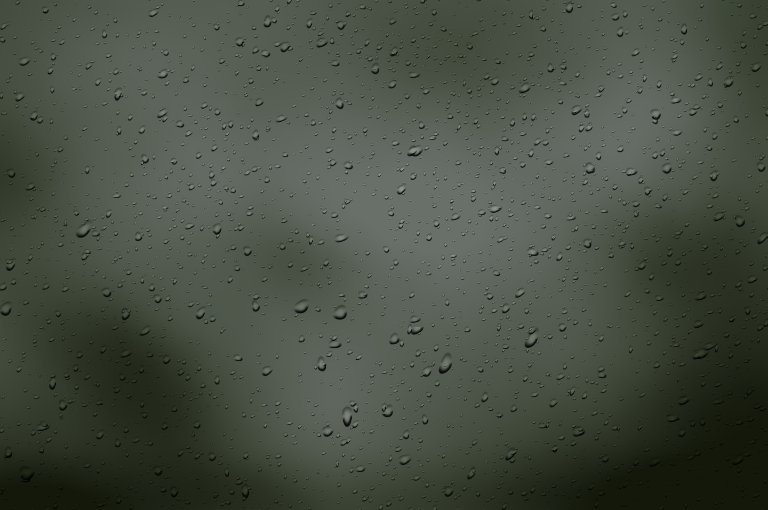
A Shadertoy shader for this texture:

```glsl
// Rain drops on a window in front of a blurred, gloomy green-grey landscape.
// Soft blobs warped by noise form the backdrop; jittered grids of several
// sizes scatter tilted drops, each with a dark lower rim and a pale core.

const vec3 SHADOW_GREEN = vec3(0.075, 0.095, 0.045);
const vec3 MOSS_GREEN = vec3(0.245, 0.282, 0.222);
const vec3 MIST_GREY = vec3(0.405, 0.432, 0.405);

float hash(vec2 p) {
    vec3 q = fract(vec3(p.xyx) * 0.1031);
    q += dot(q, q.yzx + 33.33);
    return fract((q.x + q.y) * q.z);
}

vec2 hash2(vec2 p) {
    return vec2(hash(p + 17.3), hash(p + 71.9));
}

float noise(vec2 p) {
    vec2 i = floor(p), f = fract(p);
    f = f * f * (3.0 - 2.0 * f);
    vec2 e = vec2(0.0, 1.0);
    return mix(mix(hash(i), hash(i + e.yx), f.x),
               mix(hash(i + e.xy), hash(i + e.yy), f.x), f.y);
}

float fbm(vec2 p) {
    float sum = 0.0, amp = 0.5;
    for (int k = 0; k < 4; k++) {
        sum += amp * noise(p);
        p = p * 2.03 + 9.7;
        amp *= 0.5;
    }
    return sum;
}

vec2 rotate(vec2 p, float angle) {
    float c = cos(angle), s = sin(angle);
    return vec2(c * p.x + s * p.y, c * p.y - s * p.x);
}

// Soft elliptical spot with a Gaussian falloff
float blob(vec2 p, vec2 centre, vec2 size, float angle) {
    vec2 q = rotate(p - centre, angle) / size;
    return exp(-dot(q, q));
}

// Backdrop brightness: 0 is dark foliage, 1 is pale mist
float backdropTone(vec2 p) {
    vec2 w = p + 0.12 * (vec2(fbm(p * 3.0), fbm(p * 3.0 + 40.0)) - 0.47);
    float tone = 0.73;
    // mist
    tone += 0.33 * blob(w, vec2(0.80, 0.60), vec2(0.36, 0.18), -0.3);
    tone += 0.12 * blob(w, vec2(0.22, 0.88), vec2(0.25, 0.15), 0.0);
    tone += 0.27 * blob(w, vec2(1.27, 0.76), vec2(0.24, 0.16), 0.4);
    tone += 0.17 * blob(w, vec2(0.66, 0.22), vec2(0.16, 0.16), 0.0);
    tone += 0.12 * blob(w, vec2(0.40, 0.66), vec2(0.18, 0.16), 0.0);
    // foliage
    tone -= 0.40 * blob(w, vec2(0.00, 0.68), vec2(0.15, 0.17), 0.0);
    tone -= 0.27 * blob(w, vec2(0.57, 0.51), vec2(0.13, 0.10), -0.4);
    tone -= 0.34 * blob(w, vec2(0.27, 0.26), vec2(0.32, 0.10), -0.75);
    tone -= 0.30 * blob(w, vec2(1.34, 0.52), vec2(0.18, 0.12), 0.0);
    tone -= 0.64 * blob(w, vec2(1.50, 0.22), vec2(0.27, 0.29), 0.0);
    tone -= 0.58 * blob(w, vec2(0.00, 0.02), vec2(0.42, 0.27), 0.0);
    tone -= 0.42 * blob(w, vec2(1.20, 0.02), vec2(0.34, 0.19), 0.0);
    tone -= 0.18 * blob(w, vec2(0.90, 0.91), vec2(0.20, 0.14), 0.0);
    tone -= 0.38 * blob(w, vec2(1.52, 0.94), vec2(0.15, 0.25), 0.0);
    tone -= 0.18 * blob(w, vec2(0.00, 1.02), vec2(0.18, 0.16), 0.0);
    tone -= 0.26 * (1.0 - smoothstep(0.0, 0.15, p.y));
    return tone + 0.16 * (fbm(p * 4.0 + 5.0) - 0.47);
}

vec3 backdropColor(float tone) {
    vec3 dark = mix(SHADOW_GREEN, MOSS_GREEN, clamp(tone * 2.0, 0.0, 1.0));
    return mix(dark, MIST_GREY, clamp(tone * 2.0 - 1.0, 0.0, 1.05));
}

// Relative brightening or darkening caused by one drop
float dropShade(vec2 q, float radius, float angle, float stretch, float seed) {
    float soft = max(1.0 / iResolution.y, 0.0016) / radius;
    vec2 n = q / radius;
    vec2 e = rotate(n, angle) * vec2(1.0 / stretch, stretch);
    float around = atan(e.y, e.x);
    float bend = 0.14 * sin(2.0 * around + seed * 6.28)
               + 0.07 * sin(3.0 * around + seed * 20.0);
    float len = length(e) * (1.0 + bend);
    float inside = 1.0 - smoothstep(1.0 - soft, 1.0 + 0.5 * soft, len);
    float facing = dot(n, vec2(0.30, -0.95)) / max(length(n), 0.001);
    float rim = smoothstep(0.35, 0.9, len);
    float crescent = rim * smoothstep(-0.1, 0.75, facing);
    float topEdge = rim * smoothstep(0.2, 0.9, -facing);
    float core = exp(-2.2 * dot(e, e)) * (0.6 + 0.4 * seed);
    return inside * (0.42 * core - 0.95 * crescent - 0.32 * topEdge - 0.04);
}

// One grid of drops; every drop stays inside its own cell
float dropLayer(vec2 p, float cell, vec2 radii, float density, float seed) {
    vec2 g = rotate(p, 0.35 * seed);
    vec2 id = floor(g / cell);
    vec2 key = id + seed * 37.0 + 60.0;
    vec2 centre = (id + 0.5) * cell;
    float cluster = 0.55 + 0.9 * noise(centre * 5.0 + seed + 20.0);
    float present = step(hash(key), density * cluster);
    float pick = hash(key + 5.1);
    float radius = mix(radii.x, radii.y, pick * pick);
    float streaky = smoothstep(0.9, 1.4, p.x) * smoothstep(0.6, 0.2, p.y);
    float stretch = 1.05 + (0.25 + 0.25 * streaky) * hash(key + 9.4);
    float angle = mix(0.0, 1.5, hash(key + 2.7));
    vec2 room = vec2(max(cell - 3.0 * radius, 0.0));
    vec2 q = g - centre - (hash2(key) - 0.5) * room;
    q = rotate(q, -0.35 * seed);
    return present * dropShade(q, radius, angle, stretch, hash(key + 13.6));
}

void mainImage(out vec4 fragColor, in vec2 fragCoord) {
    vec2 p = fragCoord / iResolution.y;
    vec3 color = backdropColor(backdropTone(p));

    // Drops from large and sparse to tiny and dense
    float lowDensity = mix(0.36, 0.03, smoothstep(0.2, 0.75, p.y));
    float shade = dropLayer(p, 0.105, vec2(0.010, 0.016), lowDensity, 1.0);
    shade += dropLayer(p, 0.052, vec2(0.006, 0.011), 0.40, 2.0);
    shade += dropLayer(p, 0.030, vec2(0.0038, 0.0072), 0.50, 3.0);
    shade += 0.8 * dropLayer(p, 0.019, vec2(0.0026, 0.0045), 0.42, 4.0);

    color *= 1.0 + clamp(shade, -0.85, 0.35);
    fragColor = vec4(color, 1.0);
}
```
